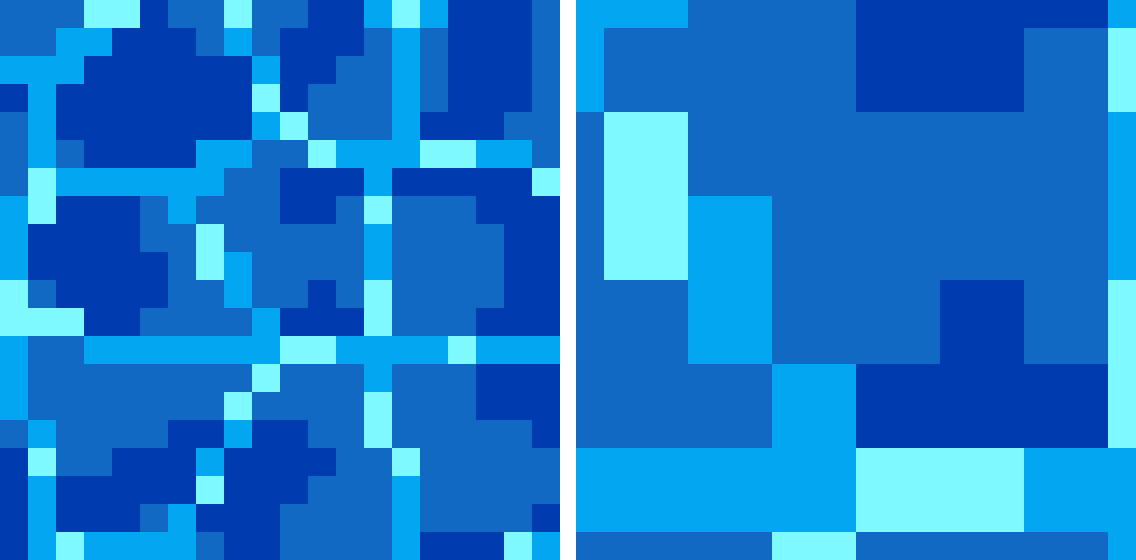
Left: the whole. Right: its middle third, enlarged.
Give the GLSL for this texture, as a Shadertoy shader.

```glsl
// Blocky pixel-art water: pale caustic lines around cells of two-tone blue.

const float TILES = 20.0;                 // tiles along the canvas height
const vec2 CELL_SIZE = vec2(7.6, 6.6);    // caustic cell size, in tiles
const float LINE_HALF_WIDTH = 0.5;        // in tiles
const float GLINT_LEVEL = 0.08;
const float DEEP_LEVEL = -0.035;

const vec3 DEEP_BLUE = vec3(0.00, 0.235, 0.69);
const vec3 MID_BLUE = vec3(0.07, 0.41, 0.77);
const vec3 LINE_BLUE = vec3(0.01, 0.65, 0.94);
const vec3 GLINT_CYAN = vec3(0.49, 0.975, 1.00);

vec2 hash2(vec2 p) {
    vec3 q = fract(p.xyx * vec3(0.1031, 0.1030, 0.0973));
    q += dot(q, q.yzx + 33.33);
    return fract((q.xx + q.yz) * q.zy);
}

// Dot product of a random unit gradient with the offset from its corner.
float cornerSlope(vec2 corner, vec2 offset) {
    float angle = 6.2832 * hash2(corner).x;
    return dot(vec2(cos(angle), sin(angle)), offset);
}

float gradientNoise(vec2 p) {
    vec2 i = floor(p), f = fract(p);
    vec2 u = f * f * f * (f * (f * 6.0 - 15.0) + 10.0);
    vec2 e = vec2(1.0, 0.0);
    float low = mix(cornerSlope(i, f), cornerSlope(i + e, f - e), u.x);
    float high = mix(cornerSlope(i + e.yx, f - e.yx), cornerSlope(i + e.xx, f - e.xx), u.x);
    return mix(low, high, u.y);
}

// Jittered centre of a caustic cell.
vec2 cellSite(vec2 cell, vec2 size) {
    return (cell + mix(vec2(0.12), vec2(0.88), hash2(cell + 17.0))) * size;
}

// Distance from p to the nearest border between Voronoi cells.
float borderDistance(vec2 p, vec2 size) {
    vec2 home = floor(p / size);
    vec2 nearest = vec2(0.0);
    float best = 1e6;
    for (int y = -1; y <= 1; y++)
    for (int x = -1; x <= 1; x++) {
        vec2 site = cellSite(home + vec2(x, y), size);
        float d = distance(p, site);
        if (d < best) { best = d; nearest = site; }
    }
    float border = 1e6;
    for (int y = -2; y <= 2; y++)
    for (int x = -2; x <= 2; x++) {
        vec2 site = cellSite(home + vec2(x, y), size);
        vec2 across = site - nearest;
        float gap = length(across);
        if (gap > 0.001)
            border = min(border, dot(0.5 * (site + nearest) - p, across / gap));
    }
    return border;
}

// Flat colour of one tile, chosen at its centre.
vec3 tileColor(vec2 tile) {
    vec2 p = tile + 0.5;
    if (borderDistance(p, CELL_SIZE) < LINE_HALF_WIDTH) {
        float glint = gradientNoise(p * 0.43 + 31.7);
        return glint > GLINT_LEVEL ? GLINT_CYAN : LINE_BLUE;
    }
    // Deep patches lean slightly along the rising diagonal.
    vec2 leaning = vec2(0.17 * p.x - 0.03 * p.y, 0.21 * p.y - 0.03 * p.x);
    return gradientNoise(leaning + 5.3) < DEEP_LEVEL ? DEEP_BLUE : MID_BLUE;
}

void mainImage(out vec4 fragColor, in vec2 fragCoord) {
    // Four samples per pixel smooth the tile edges.
    vec3 color = vec3(0.0);
    for (int i = 0; i < 4; i++) {
        vec2 offset = vec2(i % 2, i / 2) * 0.5 - 0.25;
        vec2 uv = (fragCoord + offset) / iResolution.y;
        color += 0.25 * tileColor(floor(uv * TILES));
    }
    fragColor = vec4(color, 1.0);
}
```
